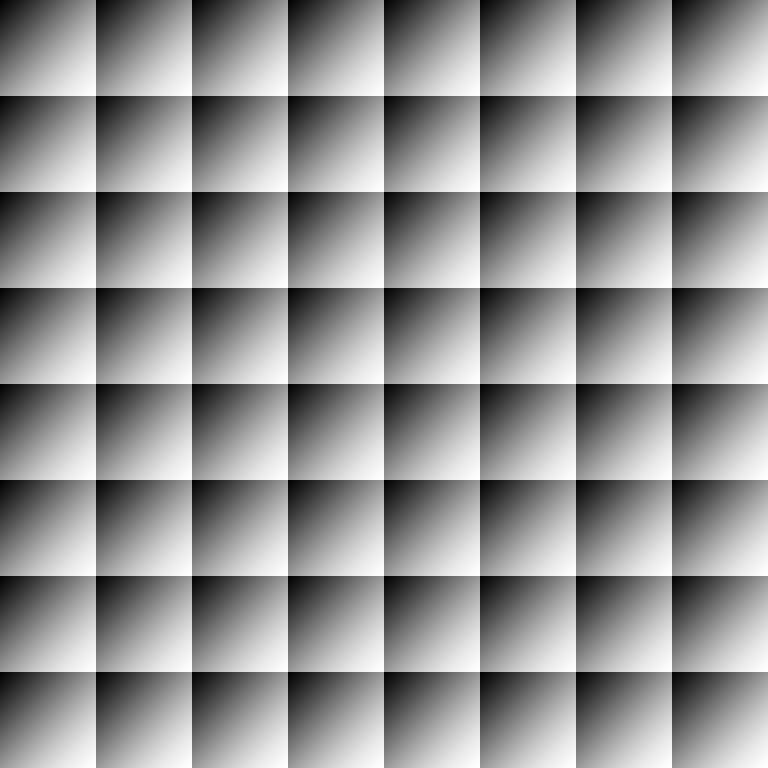
Write a Shadertoy shader that draws this pattern.

```glsl
// Integral of fract(p), used to average the sawtooth over a pixel
vec2 sawIntegral(vec2 p) {
    vec2 f = fract(p);
    return 0.5 * (floor(p) + f * f);
}

// Sawtooth ramp from 0 to 1 per tile, box filtered so the seams stay smooth
vec2 smoothSaw(vec2 p, vec2 width) {
    return (sawIntegral(p + 0.5 * width) - sawIntegral(p - 0.5 * width)) / width;
}

// Diagonal ramp with lifted midtones and a deep dark end
float toneCurve(float s) {
    return s + 0.75 * s * s * (1.0 - s);
}

void mainImage(out vec4 fragColor, in vec2 fragCoord) {
    vec2 uv = fragCoord / iResolution.xy;

    // Eight tiles each way, counted from the top left
    vec2 tilePos = 8.0 * vec2(uv.x, 1.0 - uv.y);
    vec2 ramp = smoothSaw(tilePos, 8.0 / iResolution.xy);

    // Black at the upper left of each tile, white at the lower right
    float gray = toneCurve(0.5 * (ramp.x + ramp.y));
    fragColor = vec4(vec3(clamp(gray, 0.0, 1.0)), 1.0);
}
```
